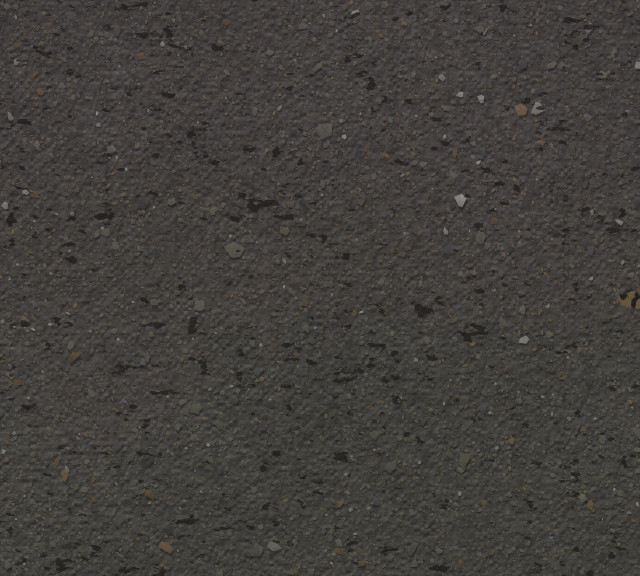
Give the GLSL for this texture, as a Shadertoy shader.

```glsl
const vec3 BINDER = vec3(0.256, 0.245, 0.235);
const vec3 GREY_STONE = vec3(0.305, 0.297, 0.290);
const vec3 OLIVE_STONE = vec3(0.315, 0.307, 0.265);
const vec3 BROWN_STONE = vec3(0.375, 0.310, 0.235);
const vec3 BLUE_STONE = vec3(0.245, 0.247, 0.255);
const vec3 PALE_STONE = vec3(0.47, 0.47, 0.45);
const vec3 CREVICE = vec3(0.115, 0.108, 0.102);
const vec3 DIRT = vec3(0.40, 0.34, 0.23);
const vec2 SHADOW_SHIFT = vec2(-0.05, 0.16);
const float SHADOW_DEPTH = 0.30;
const float RELIEF = 0.10;
const float GRAIN_SCALE = 165.0;
const vec2 HOLE = vec2(0.985, 0.48); // x as a share of the width
const float HOLE_RADIUS = 0.018;
const int STONE_SIDES = 5;

float hash(vec2 p) {
    return fract(sin(dot(p, vec2(127.1, 311.7))) * 43758.5453);
}

float noise(vec2 p) {
    vec2 i = floor(p), f = fract(p);
    f = f * f * (3.0 - 2.0 * f);
    return mix(mix(hash(i), hash(i + vec2(1, 0)), f.x),
               mix(hash(i + vec2(0, 1)), hash(i + vec2(1, 1)), f.x), f.y);
}

float fbm(vec2 p) {
    float sum = 0.0, amp = 0.5;
    for (int i = 0; i < 4; i++) {
        sum += amp * noise(p);
        p = mat2(1.6, 1.2, -1.2, 1.6) * p + 7.3;
        amp *= 0.5;
    }
    return sum;
}

// Irregular convex chip, stretched along a random direction
float chipDistance(vec2 v, float radius, vec2 key) {
    float turn = 6.2832 * hash(key + 3.1);
    float c = cos(turn), s = sin(turn);
    v = mat2(c, s, -s, c) * v;
    v.y *= 1.0 + 0.9 * hash(key + 5.7);
    float d = -1.0;
    for (int i = 0; i < STONE_SIDES; i++) {
        float k = float(i);
        float a = 6.2832 * (k + 0.5 * hash(key + k * 1.9)) / float(STONE_SIDES);
        float side = radius * (0.65 + 0.35 * hash(key + k * 2.3 + 9.0));
        d = max(d, dot(v, vec2(cos(a), sin(a))) - side);
    }
    return d;
}

vec3 stoneColour(vec2 key, float paleShare) {
    float kind = hash(key + 11.3);
    vec3 col = mix(GREY_STONE, OLIVE_STONE, hash(key + 13.9));
    if (kind < 0.10) col = BROWN_STONE;
    else if (kind < 0.28) col = BLUE_STONE;
    else if (kind > 1.0 - paleShare) col = PALE_STONE;
    return col * (0.84 + 0.32 * hash(key + 17.1));
}

// Scattered chips, each with a shadow below and a lit upper edge
vec3 addStones(vec3 col, vec2 p, float cells, float share, float opacity, float paleShare) {
    vec2 q = p * cells, home = floor(q);
    float soft = 0.75 * cells / iResolution.y;
    for (int y = -1; y <= 1; y++)
    for (int x = -1; x <= 1; x++) {
        vec2 cell = home + vec2(x, y);
        vec2 key = cell + cells * 0.37;
        if (hash(key) > share) continue;
        vec2 jitter = vec2(hash(key + 21.0), hash(key + 37.0)) - 0.5;
        vec2 v = q - cell - 0.5 - 0.7 * jitter;
        float size = hash(key + 41.0);
        float radius = mix(0.24, 0.50, size * size);
        float d = chipDistance(v, radius, key);
        float dShade = chipDistance(v + SHADOW_SHIFT, radius, key);
        float body = smoothstep(soft, -soft, d);
        float shade = smoothstep(soft, -soft, dShade) * (1.0 - body);
        col *= 1.0 - SHADOW_DEPTH * opacity * shade;
        float light = 1.0 + 0.10 * clamp(v.y / radius, -1.0, 1.0);
        light += 0.14 * (noise(p * GRAIN_SCALE * 1.3) - 0.5);
        col = mix(col, stoneColour(key, paleShare) * light, body * opacity);
    }
    return col;
}

void mainImage(out vec4 fragColor, in vec2 fragCoord) {
    vec2 p = fragCoord / iResolution.y;
    float aspect = iResolution.x / iResolution.y;

    // Rough binder, lit from above
    vec2 g = p * GRAIN_SCALE;
    float slope = noise(g) - noise(g + vec2(-0.25, 0.65));
    vec3 col = BINDER + RELIEF * slope + 0.05 * (noise(g * 0.55 + 31.0) - 0.5);

    // Aggregate from grit to rare large stones
    col = addStones(col, p, 155.0, 0.55, 0.75, 0.02);
    col = addStones(col, p, 98.0, 0.50, 0.85, 0.02);
    col = addStones(col, p, 58.0, 0.20, 0.80, 0.04);
    col = addStones(col, p, 33.0, 0.07, 0.80, 0.10);

    // Short dark crevices, mostly level
    float crack = fbm(p * vec2(48.0, 85.0) + 4.0);
    float patchy = smoothstep(0.35, 0.75, noise(p * 13.0 + 2.0));
    float gap = smoothstep(0.68, 0.77, crack + 0.07 * patchy);
    col = mix(col, CREVICE, 0.75 * gap);

    // One broken hole holding dry dirt
    vec2 h = p - HOLE * vec2(aspect, 1.0);
    float ragged = length(h * vec2(0.8, 1.1)) + 0.022 * (fbm(p * 55.0) - 0.5);
    float hole = smoothstep(HOLE_RADIUS, HOLE_RADIUS * 0.7, ragged);
    float fill = smoothstep(0.38, 0.55, fbm(p * vec2(110.0, 80.0)) - 6.0 * h.y);
    col = mix(col, mix(CREVICE, DIRT, fill), 0.9 * hole);

    // Broad stains: purplish above, olive below
    float stain = fbm(p * 3.5 + 15.0) - 0.47;
    col *= 1.0 + 0.14 * stain;
    col *= mix(vec3(0.99, 1.01, 0.98), vec3(1.01, 0.99, 1.01), smoothstep(0.2, 0.9, p.y + stain));
    fragColor = vec4(col, 1.0);
}
```
